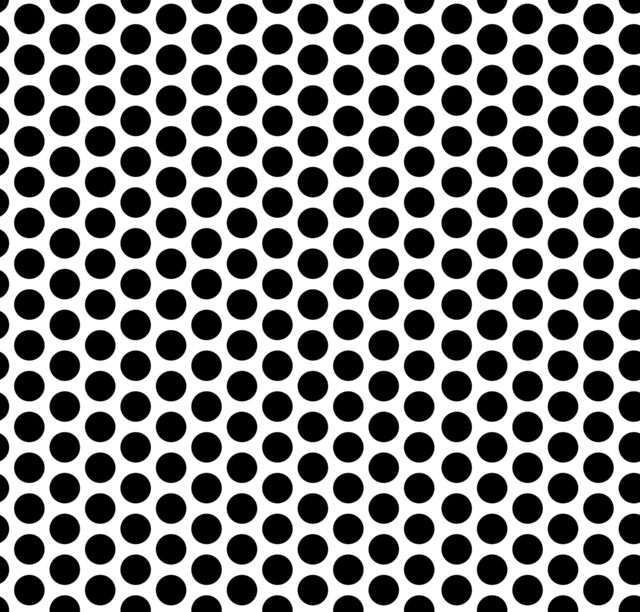
This pattern is drawn by a Shadertoy shader. Its source:

```glsl
// Staggered columns of black dots on white, with one slightly wider column gap.
const float COLUMNS = 18.0;
const float ROWS = 15.0;
const float WIDE_GAP = 0.0586;        // widest column spacing, canvas width = 1
const float GAP_CENTER = 0.6843;      // where the wide gap sits
const float ROW_PHASE = 0.536;        // height of even columns, in rows
const float DOT_RADIUS = 0.0238;
const float EDGE_SOFTNESS = 0.0029;
const vec3 PAPER = vec3(1.0);
const vec3 INK = vec3(0.0);

// Horizontal offset to the nearest column (x) and the index of that column (y).
vec2 nearestColumn(float x, float count, float gap, float gapCenter) {
    float pitch = (1.0 - gap) / (count - 1.0);
    float fromFirst = fract(x - gapCenter) - 0.5 * gap;
    float index = clamp(floor(fromFirst / pitch + 0.5), 0.0, count - 1.0);
    return vec2(fromFirst - index * pitch, index);
}

// Vertical offset to the nearest dot, in rows; odd columns shift by half a row.
float nearestRow(float y, float count, float phase, float column) {
    float shift = phase + 0.5 * mod(column, 2.0);
    return fract(y * count - shift + 0.5) - 0.5;
}

float discCoverage(vec2 offset, float radius, float softness) {
    float dist = length(offset) - radius;
    return 1.0 - smoothstep(-0.5 * softness, 0.5 * softness, dist);
}

void mainImage(out vec4 fragColor, in vec2 fragCoord) {
    vec2 uv = fragCoord / iResolution.xy;
    float aspect = iResolution.y / iResolution.x;

    // Locate the nearest dot in units of canvas width
    vec2 column = nearestColumn(uv.x, COLUMNS, WIDE_GAP, GAP_CENTER);
    float row = nearestRow(uv.y, ROWS, ROW_PHASE, column.y);
    vec2 offset = vec2(column.x, row * aspect / ROWS);

    // Keep the edge at least a pixel and a half wide
    float softness = max(EDGE_SOFTNESS, 1.5 / iResolution.x);
    float ink = discCoverage(offset, DOT_RADIUS, softness);
    fragColor = vec4(mix(PAPER, INK, ink), 1.0);
}
```
